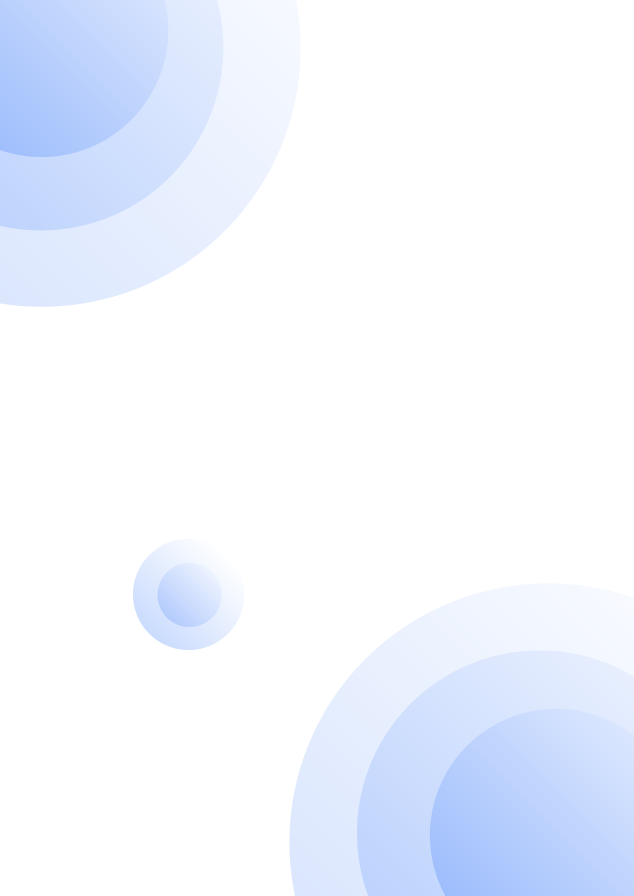
Reproduce this background procedurally as a WebGL 1 fragment shader.

```glsl
precision highp float;
// White page with three groups of nested, softly graded blue discs.

#define TINT vec3(0.61, 0.737, 0.988)
#define OUTER_RADIUS 0.289
#define MIDDLE_RADIUS 0.2038
#define INNER_RADIUS 0.1413
#define SMALL_RADIUS 0.0621
#define SMALL_CORE_RADIUS 0.0358

uniform vec2 u_resolution;

// Paints a disc whose tint fades from fade.x (lower left) to fade.y (upper right).
vec3 paintDisc(vec3 base, vec2 p, vec2 center, float radius, vec2 fade) {
    vec2 d = p - center;
    float pixel = 1.0 / u_resolution.y;
    float cover = clamp(0.5 + (radius - length(d)) / pixel, 0.0, 1.0);
    float along = clamp(0.5 + 0.3536 * (d.x + d.y) / radius, 0.0, 1.0);
    vec3 fill = mix(vec3(1.0), TINT, mix(fade.x, fade.y, along));
    return mix(base, fill, cover);
}

// Stacks three large discs; the two smaller ones are shifted from the outer center.
vec3 paintLargeGroup(vec3 base, vec2 p, vec2 center, vec2 middleShift, vec2 innerShift) {
    base = paintDisc(base, p, center, OUTER_RADIUS, vec2(0.39, 0.06));
    base = paintDisc(base, p, center + middleShift, MIDDLE_RADIUS, vec2(0.68, 0.23));
    return paintDisc(base, p, center + innerShift, INNER_RADIUS, vec2(1.0, 0.36));
}

void main() {
    // Height runs from 0 to 1, width keeps the aspect ratio.
    vec2 p = gl_FragCoord.xy / u_resolution.y;
    vec3 color = vec3(1.0);

    // Upper left and lower right groups
    color = paintLargeGroup(color, p, vec2(0.0465, 0.9466), vec2(-0.001, 0.0), vec2(0.0, 0.0194));
    color = paintLargeGroup(color, p, vec2(0.612, 0.06), vec2(-0.0098, 0.0103), vec2(0.0091, 0.0077));

    // Small pair of discs
    color = paintDisc(color, p, vec2(0.2105, 0.3366), SMALL_RADIUS, vec2(0.53, 0.0));
    color = paintDisc(color, p, vec2(0.2116, 0.336), SMALL_CORE_RADIUS, vec2(0.77, 0.18));

    gl_FragColor = vec4(color, 1.0);
}
```
